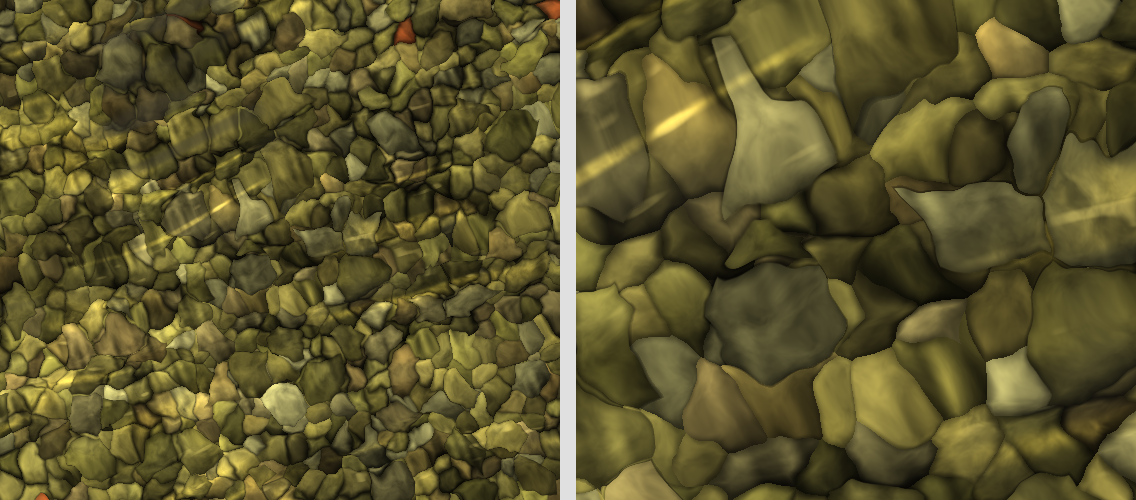
Left, the full canvas; right, a detail of the centre.
A Shadertoy shader for this texture:

```glsl
// Olive river pebbles seen through rippled water with slanting caustic lines.

float hash(vec2 p) {
    vec3 a = fract(vec3(p.xyx) * 0.1031);
    a += dot(a, a.yzx + 33.33);
    return fract((a.x + a.y) * a.z);
}

float noise(vec2 p) {
    vec2 i = floor(p), f = fract(p);
    f = f * f * (3.0 - 2.0 * f);
    return mix(mix(hash(i), hash(i + vec2(1, 0)), f.x),
               mix(hash(i + vec2(0, 1)), hash(i + vec2(1, 1)), f.x), f.y);
}

float fbm(vec2 p) {
    float sum = 0.0, amp = 0.53;
    for (int i = 0; i < 4; i++) {
        sum += amp * noise(p);
        p = mat2(1.6, 1.2, -1.2, 1.6) * p + 7.3;
        amp *= 0.5;
    }
    return sum;
}

mat2 turn(float a) {
    return mat2(cos(a), sin(a), -sin(a), cos(a));
}

// Blocky, stretched cells: x = gap to the neighbour, yz = offset from the centre.
vec3 pebbleCell(vec2 p, out vec2 id) {
    vec2 base = floor(p), offset = vec2(0);
    float nearest = 9.0, second = 9.0;
    for (int y = -1; y <= 1; y++)
    for (int x = -1; x <= 1; x++) {
        vec2 cell = base + vec2(x, y);
        vec2 centre = cell + 0.5 + 0.8 * (vec2(hash(cell), hash(cell + 57.0)) - 0.5);
        vec2 r = p - centre;
        vec2 s = abs(turn(6.28 * hash(cell + 13.0)) * r) * vec2(0.82, 1.18);
        float d = 0.65 * length(s) + 0.4 * max(s.x, s.y) - 0.26 * hash(cell + 91.0);
        if (d < nearest) {
            second = nearest;
            nearest = d;
            offset = r;
            id = cell;
        } else second = min(second, d);
    }
    return vec3(second - nearest, offset);
}

vec3 pebbleColor(vec2 id) {
    float kind = hash(id + 131.0);
    vec3 color = mix(vec3(0.44, 0.42, 0.17), vec3(0.50, 0.45, 0.20), hash(id + 17.0));
    color = mix(color, vec3(0.47, 0.38, 0.19), smoothstep(0.55, 0.80, kind));
    color = mix(color, vec3(0.54, 0.52, 0.32), smoothstep(0.74, 0.95, kind));
    color *= 0.50 + 0.72 * hash(id + 29.0);
    return kind > 0.997 ? vec3(0.66, 0.30, 0.12) : color;
}

// Domed stones lit from above; alpha is the cover, darkening into soft crevices.
vec4 pebbles(vec2 p, float depth, out vec2 id) {
    vec3 cell = pebbleCell(p, id);
    float body = smoothstep(-0.04, 0.16 + 0.32 * depth, cell.x);
    vec3 color = pebbleColor(id) * mix(mix(0.72, 0.24, depth), 1.06, body);
    color *= 1.0 + 0.75 * dot(cell.yz, vec2(-0.5, 0.85));
    return vec4(color, body);
}

void mainImage(out vec4 fragColor, in vec2 fragCoord) {
    vec2 p = fragCoord / iResolution.y;

    // Ripple frame: x runs along the crests, y across them
    vec2 along = vec2(cos(0.36), sin(0.36)), across = vec2(-along.y, along.x);
    vec2 q = vec2(dot(p, along), dot(p, across));
    q.y += 0.07 * (noise(p * 3.5 + 4.0) - 0.5);
    float wave = noise(q * vec2(3.0, 14.0) + 20.0);
    float chop = noise(q * vec2(11.0, 38.0) + 50.0);

    // Refraction smears the stones across the crests
    vec2 bed = p + across * (0.040 * (wave - 0.5) + 0.016 * (chop - 0.5));
    bed += 0.016 * (vec2(noise(bed * 34.0), noise(bed * 34.0 + 40.0)) - 0.5);
    bed += 0.005 * (vec2(noise(bed * 90.0), noise(bed * 90.0 + 40.0)) - 0.5);

    // Small stones, with some larger ones lying over them
    vec2 id, bigId;
    float depth = smoothstep(0.2, 0.8, noise(bed * 17.0 + 70.0));
    vec4 stone = pebbles(bed * 23.0 + 3.0, depth, id);
    vec4 big = pebbles(bed * 14.5 + 31.0, depth, bigId);
    float lies = step(0.62, hash(bigId + 7.0));
    stone.rgb *= 1.0 - 0.45 * lies * smoothstep(0.0, 0.25, big.a);
    float cover = lies * smoothstep(0.22, 0.34, big.a);
    stone = mix(stone, big, cover);
    id = cover > 0.5 ? bigId : id;
    vec3 color = stone.rgb;

    // Blotched surfaces, and combed streaks where the water stretches them
    float grain = fbm(bed * 60.0 + id * 3.7);
    color *= 0.50 + 1.0 * grain;
    color = mix(color, color.ggg * vec3(1.06, 1.0, 0.58), 0.5 * noise(bed * 28.0 + 9.0));
    float combed = smoothstep(0.45, 0.75, noise(q * vec2(7.0, 15.0) + 80.0));
    float streak = noise(q * vec2(95.0, 14.0) + id);
    color *= 1.0 + 0.95 * combed * (streak - 0.5);

    // Broad patches of light and shade, then ripple shading
    color *= 0.70 + 0.68 * fbm(p * vec2(3.2, 4.2) + 11.0);
    color *= 0.62 + 0.80 * noise(q * vec2(5.0, 19.0) + 33.0);

    // Soft shoulder keeps the lit stones muted
    color *= 1.08 / (1.0 + 0.6 * max(color.r - 0.15, 0.0));

    // Broken yellow caustic lines
    float ridge = 1.0 - abs(2.0 * wave - 1.0);
    float gate = smoothstep(0.45, 0.75, noise(q * vec2(5.0, 9.0) + 64.0));
    float caustic = smoothstep(0.80, 1.0, ridge + 0.12 * (chop - 0.5)) * gate;
    color += vec3(0.36, 0.31, 0.10) * caustic * (0.3 + 0.7 * stone.a) * (0.2 + grain);
    float glint = smoothstep(0.80, 0.95, noise(q * vec2(26.0, 75.0) + 15.0));
    color += vec3(0.20, 0.18, 0.10) * glint * stone.a * gate;

    // Thin grey-blue reflections of the sky
    float sheen = smoothstep(0.70, 0.92, noise(q * vec2(3.5, 24.0) + 140.0));
    sheen *= smoothstep(0.45, 0.75, noise(p * 3.0 + 90.0));
    color = mix(color, vec3(0.23, 0.22, 0.18), 0.45 * sheen);

    fragColor = vec4(clamp(color, 0.0, 1.0), 1.0);
}
```
